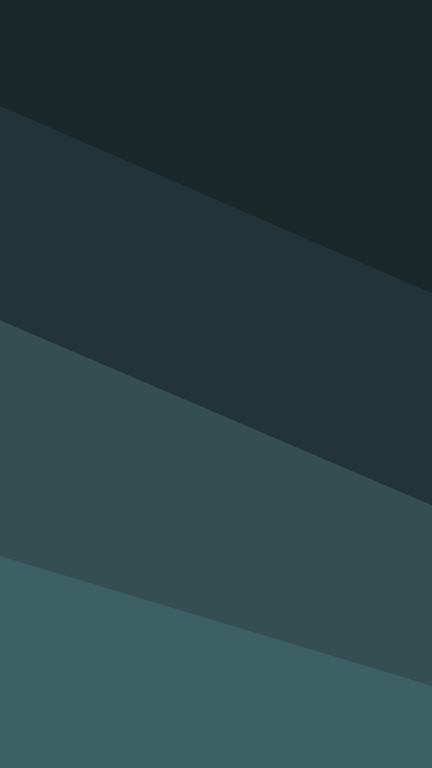
Reproduce this background procedurally as a Shadertoy shader.

```glsl
// Four flat teal bands, stacked from dark to light and split by slanted edges.

// Band colours, top to bottom
const vec3 BAND_COLOURS[4] = vec3[4](
    vec3(0.106, 0.157, 0.159),
    vec3(0.133, 0.204, 0.220),
    vec3(0.204, 0.306, 0.322),
    vec3(0.240, 0.377, 0.392));

// Height of each edge at the left (x) and right (y) side, as canvas fractions
const vec2 EDGE_HEIGHTS[3] = vec2[3](
    vec2(0.862, 0.618),
    vec2(0.583, 0.342),
    vec2(0.276, 0.107));

// Smooth coverage of the area below a slanted edge
float coverageBelow(vec2 uv, vec2 edge) {
    float depth = mix(edge.x, edge.y, uv.x) - uv.y;
    vec2 pixelStep = vec2(edge.y - edge.x, -1.0) / iResolution.xy;
    return clamp(depth / length(pixelStep) + 0.5, 0.0, 1.0);
}

void mainImage(out vec4 fragColor, in vec2 fragCoord) {
    vec2 uv = fragCoord / iResolution.xy;

    // Lay each lower band over the ones above it
    vec3 colour = BAND_COLOURS[0];
    for (int i = 0; i < 3; i++) {
        colour = mix(colour, BAND_COLOURS[i + 1], coverageBelow(uv, EDGE_HEIGHTS[i]));
    }

    fragColor = vec4(colour, 1.0);
}
```
